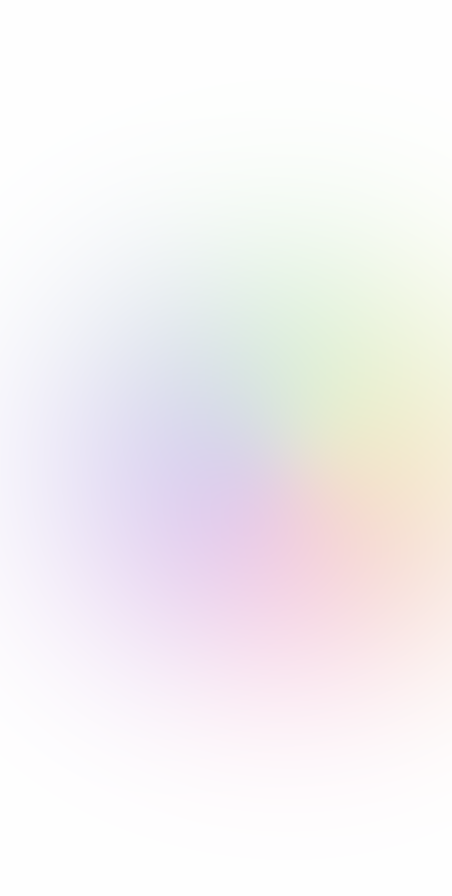
Write a Shadertoy shader that draws this background.

```glsl
// Draws a soft pastel colour wheel that fades into a white background.

const float TAU = 6.2831853;

// Glow placement, in fractions of the canvas
const vec2 GLOW_CENTER = vec2(0.644, 0.482);
const vec2 GLOW_RADII = vec2(0.477, 0.226);  // where the glow has half strength
const float FALLOFF_POWER = 2.6;

// Colour wheel, in units of the glow radii
const float WHEEL_RADIUS = 0.62;
const float TINT_SPREAD = 0.43;

const vec3 PAPER = vec3(0.998);
const int TINT_COUNT = 8;

// Tints in counterclockwise order, starting at the right
const vec3 TINTS[TINT_COUNT] = vec3[TINT_COUNT](
    vec3(0.956, 0.905, 0.771),  // amber
    vec3(0.911, 0.944, 0.800),  // lime
    vec3(0.844, 0.939, 0.838),  // mint
    vec3(0.822, 0.849, 0.905),  // mist blue
    vec3(0.838, 0.804, 0.939),  // lavender
    vec3(0.878, 0.776, 0.928),  // orchid
    vec3(0.962, 0.793, 0.883),  // pink
    vec3(0.962, 0.838, 0.793)   // peach
);

// Blends the tints by their closeness to the point
vec3 wheelColor(vec2 point) {
    vec3 colorSum = vec3(0.0);
    float weightSum = 0.0;
    for (int i = 0; i < TINT_COUNT; i++) {
        float angle = TAU * float(i) / float(TINT_COUNT);
        vec2 offset = (point - WHEEL_RADIUS * vec2(cos(angle), sin(angle))) / TINT_SPREAD;
        float weight = exp(-dot(offset, offset));
        colorSum += weight * TINTS[i];
        weightSum += weight;
    }
    return colorSum / max(weightSum, 1e-20);
}

// Soft elliptical coverage, one half at unit distance
float glowStrength(vec2 point) {
    return exp2(-pow(length(point), FALLOFF_POWER));
}

void mainImage(out vec4 fragColor, in vec2 fragCoord) {
    vec2 uv = fragCoord / iResolution.xy;
    vec2 point = (uv - GLOW_CENTER) / GLOW_RADII;
    vec3 color = mix(PAPER, wheelColor(point), glowStrength(point));
    fragColor = vec4(color, 1.0);
}
```
